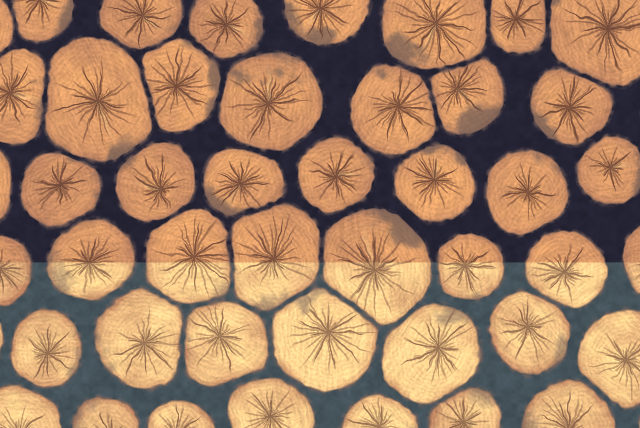
Write a WebGL 1 fragment shader that draws this texture.

```glsl
precision highp float;
// A stack of sawn logs seen end-on, with a pale haze over the lower part.
uniform vec2 u_resolution;

#define SPACING 0.222
#define JITTER 0.34
#define R_MIN 0.082
#define R_MAX 0.152
#define GAP 0.005
#define ROUNDING 0.022
#define HAZE_TOP 0.387
#define CRACK_WIDTH 0.0022
#define RING_FREQ 640.0
#define GRAIN 0.11

const float TAU = 6.2831853;
const vec3 WOOD = vec3(0.91, 0.645, 0.425);
const vec3 WOOD_DARK = vec3(0.74, 0.51, 0.38);
const vec3 WOOD_PALE = vec3(0.99, 0.815, 0.56);
const vec3 STAIN = vec3(0.38, 0.32, 0.32);
const vec3 BARK = vec3(0.50, 0.39, 0.35);
const vec3 SHADOW = vec3(0.145, 0.14, 0.205);
const vec3 SHADOW_HAZE = vec3(0.27, 0.325, 0.355);

float hash(vec2 p) {
  return fract(sin(dot(p, vec2(127.1, 311.7))) * 43758.5453);
}

float noise(vec2 p) {
  vec2 i = floor(p), f = fract(p);
  f = f * f * (3.0 - 2.0 * f);
  return mix(mix(hash(i), hash(i + vec2(1, 0)), f.x),
             mix(hash(i + vec2(0, 1)), hash(i + vec2(1, 1)), f.x), f.y);
}

float fbm(vec2 p) {
  float sum = 0.0, amp = 0.53;
  for (int i = 0; i < 4; i++) {
    sum += amp * noise(p);
    p = p * 2.1 + 7.3;
    amp *= 0.5;
  }
  return sum;
}

float smoothMax(float a, float b, float k) {
  float h = max(k - abs(a - b), 0.0) / k;
  return max(a, b) + h * h * k * 0.25;
}

// Centre (xy) and radius (z) of the log in one cell of a staggered grid.
vec3 logAt(vec2 id) {
  vec2 jitter = vec2(hash(id + 3.1), hash(id + 8.7)) - 0.5;
  vec2 c = id + vec2(0.5 * mod(id.y, 2.0), 0.0) + JITTER * jitter;
  return vec3(c * SPACING * vec2(1.0, 0.87), mix(R_MIN, R_MAX, pow(hash(id + 5.3), 1.5)));
}

// Drying cracks: one thin line per sector, tapering away from the pith.
float cracks(vec2 v, float radius, float sectors, float seed, float px) {
  float r = length(v);
  float a = (atan(v.y, v.x) / TAU + 0.5) * sectors + 0.22 * (noise(v * 45.0 + seed) - 0.5);
  float id = mod(floor(a), sectors);
  float h = hash(vec2(id, seed));
  float reach = radius * mix(0.2, 0.95, hash(vec2(seed, id + 4.0)));
  float d = abs(fract(a) - mix(0.25, 0.75, h)) * TAU / sectors * r;
  float w = CRACK_WIDTH * clamp(1.0 - r / reach, 0.0, 1.0);
  return (1.0 - smoothstep(w * 0.5, w * 0.5 + 1.3 * px, d)) * smoothstep(0.0, 0.3, w / CRACK_WIDTH);
}

// Sawn face: mottling, rings, saw marks, stains, cracks and a pale streak.
vec3 woodFace(vec2 v, vec3 trunk, vec2 id, float edge, float haze, float px) {
  float seed = hash(id + 1.7) * 90.0;
  float turn = hash(id + 2.9) * TAU;
  vec2 dir = vec2(cos(turn), sin(turn));
  vec2 pith = v - 0.22 * trunk.z * dir.yx * (hash(id + 6.1) - 0.2);
  vec2 along = vec2(dot(v, dir), dot(v, vec2(-dir.y, dir.x)));
  float r = length(pith);
  float mottle = fbm(v * 17.0 + seed);

  float tone = 0.62 + 1.1 * (mottle - 0.5) + 0.5 * (hash(id + 9.4) - 0.5) + 0.22 * haze;
  tone += 0.3 * (1.0 - r / trunk.z) - 0.4 * smoothstep(-0.02, 0.0, edge);
  vec3 col = mix(WOOD_DARK, mix(WOOD, WOOD_PALE, haze * 0.95), clamp(tone, 0.0, 1.15));

  float rings = sin(r * RING_FREQ + 9.0 * mottle);
  float saw = noise(along * vec2(30.0, 230.0) + seed) - 0.5;
  float fine = noise(v * 260.0 + seed) - 0.5;
  col *= 1.0 + 0.025 * rings + GRAIN * (saw + fine);

  float streak = 1.0 - smoothstep(0.002, 0.008, abs(pith.x * dir.y - pith.y * dir.x));
  streak *= smoothstep(0.8, 0.1, r / trunk.z) * step(0.0, dot(pith, dir)) * step(0.45, hash(id + 4.4));
  col = mix(col, WOOD_PALE, 0.55 * streak * (0.5 + mottle));

  float side = dot(v, dir) / trunk.z + 1.6 * (mottle - 0.5) + 0.25 * hash(id + 7.7);
  col = mix(col, STAIN, 0.65 * smoothstep(0.72, 1.15, side) * (1.0 - 0.3 * haze));

  float split = max(cracks(pith, trunk.z, 9.0, seed, px), 0.6 * cracks(pith, trunk.z, 25.0, seed + 5.0, px));
  return mix(col, STAIN * vec3(0.9, 0.65, 0.55), split * mix(0.75, 0.6, haze));
}

void main() {
  float px = 1.0 / u_resolution.y;
  vec2 p = gl_FragCoord.xy * px;
  vec2 q = p + 0.016 * (vec2(noise(p * 11.0), noise(p * 11.0 + 40.0)) - 0.5);
  q += 0.005 * (vec2(noise(p * 70.0), noise(p * 70.0 + 9.0)) - 0.5);
  vec2 cell = floor(q / (SPACING * vec2(1.0, 0.87)));

  // Owner: the log with the least power distance.
  vec2 owner = cell;
  float best = 9.0;
  for (int j = -2; j <= 2; j++) for (int i = -2; i <= 2; i++) {
    vec2 id = cell + vec2(i, j);
    vec3 t = logAt(id);
    float power = dot(q - t.xy, q - t.xy) - t.z * t.z;
    if (power < best) { best = power; owner = id; }
  }

  // Outline: a circle flattened where neighbours press against it.
  vec3 trunk = logAt(owner);
  vec2 v = q - trunk.xy;
  float edge = length(v) - trunk.z;
  for (int j = -2; j <= 2; j++) for (int i = -2; i <= 2; i++) {
    if (i == 0 && j == 0) continue;
    vec3 t = logAt(owner + vec2(i, j));
    vec2 to = t.xy - trunk.xy;
    float d = length(to);
    float plane = dot(v, to / d) - (d * d + trunk.z * trunk.z - t.z * t.z) / (2.0 * d);
    edge = smoothMax(edge, plane + GAP, ROUNDING);
  }

  // Dark gaps with a hint of rough bark, then the face on top.
  float haze = 1.0 - smoothstep(HAZE_TOP - px, HAZE_TOP + px, p.y);
  vec3 col = mix(SHADOW, SHADOW_HAZE, haze);
  float rough = fbm(p * 60.0);
  col *= 0.85 + 0.3 * rough;
  col = mix(col, BARK, smoothstep(0.009, 0.0, edge) * smoothstep(0.3, 0.75, rough) * 0.75);
  vec3 face = woodFace(v, trunk, owner, edge, haze, px);
  face = mix(face, BARK, 0.6 * smoothstep(-0.005, 0.0, edge));
  col = mix(col, face, 1.0 - smoothstep(-px, px, edge));
  gl_FragColor = vec4(col, 1.0);
}
```
